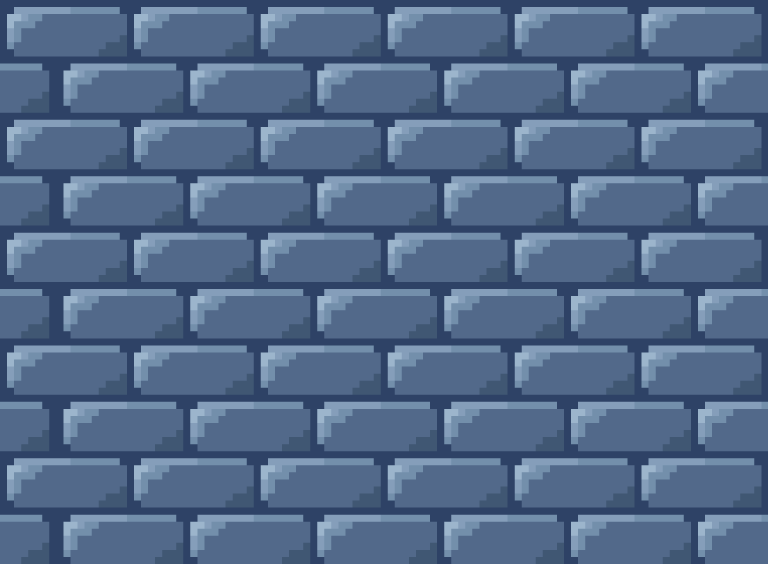
Write a Shadertoy shader that draws this texture.

```glsl
// Blue pixel-art brick wall in running bond, lit from the upper left.

const float TEXELS_HIGH = 80.0;          // art pixels over the canvas height
const vec2 PITCH = vec2(18.0, 8.0);      // brick plus mortar, in art pixels
const ivec2 BRICK = ivec2(17, 7);        // brick face, in art pixels
const float FIRST_BRICK = 1.0;           // left edge of the even courses
const float COURSE_SHIFT = 8.0;          // sideways shift of the odd courses
const float SEAM_END = 8.0;              // odd courses have a wide joint here
const int TOP_GLINT = 9;                 // column where the top edge dims
const int AA = 4;                        // samples per axis

const vec3 MORTAR = vec3(0.18, 0.26, 0.40);
const vec3 FACE = vec3(0.32, 0.41, 0.54);
const vec3 SHADE = vec3(0.25, 0.34, 0.45);
const vec3 SOFT_LIGHT = vec3(0.45, 0.56, 0.67);
const vec3 LIGHT = vec3(0.52, 0.62, 0.73);
const vec3 GLINT = vec3(0.61, 0.71, 0.80);

// Width of the stepped highlight and shadow in each brick row, top to bottom
const int LIT_WIDTH[7] = int[7](0, 5, 4, 2, 2, 1, 0);
const int SHADE_WIDTH[7] = int[7](0, 0, 0, 0, 1, 3, 4);

// Colour of one art pixel; cell counts from the upper left of the brick
vec3 brickColor(ivec2 cell) {
    int col = cell.x, row = cell.y;
    if (row < 0 || col >= BRICK.x) return MORTAR;

    // Three notched corners
    bool leftEnd = col == 0, rightEnd = col == BRICK.x - 1;
    if (row == 0 && (leftEnd || rightEnd)) return MORTAR;
    if (row == BRICK.y - 1 && leftEnd) return MORTAR;

    // Bright top edge
    if (row == 0) return col < TOP_GLINT ? LIGHT : SOFT_LIGHT;

    // Stepped highlight, fading away from the upper left corner
    if (col < LIT_WIDTH[row]) {
        if (col + row <= 2) return GLINT;
        bool nearEdge = (leftEnd && row < 5) || (row == 1 && col == 2);
        return nearEdge ? LIGHT : SOFT_LIGHT;
    }

    // Stepped shadow in the lower right corner
    return col >= BRICK.x - SHADE_WIDTH[row] ? SHADE : FACE;
}

// Wall colour at a point in art pixels, y measured down from the top
vec3 wallColor(vec2 p) {
    vec2 texel = floor(p);
    float odd = mod(floor(texel.y / PITCH.y), 2.0);
    texel.x += odd * (1.0 - step(SEAM_END, texel.x));
    float col = mod(texel.x - FIRST_BRICK - odd * COURSE_SHIFT, PITCH.x);
    float row = mod(texel.y, PITCH.y) - 1.0;
    return brickColor(ivec2(int(col), int(row)));
}

void mainImage(out vec4 fragColor, in vec2 fragCoord) {
    float scale = TEXELS_HIGH / iResolution.y;
    vec3 sum = vec3(0.0);

    // Average a grid of samples to smooth the art-pixel edges
    for (int j = 0; j < AA; j++) {
        for (int i = 0; i < AA; i++) {
            vec2 offset = (vec2(float(i), float(j)) + 0.5) / float(AA) - 0.5;
            vec2 p = (fragCoord + offset) * scale;
            sum += wallColor(vec2(p.x, TEXELS_HIGH - p.y));
        }
    }
    fragColor = vec4(sum / float(AA * AA), 1.0);
}
```
